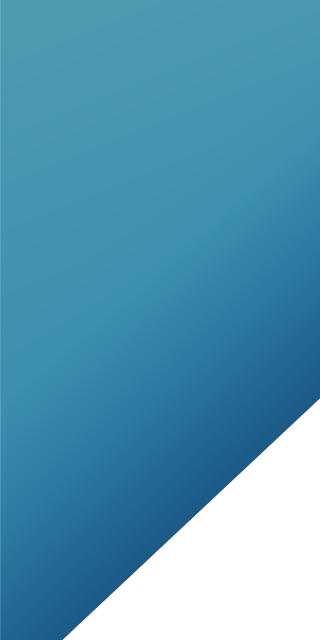
This background is drawn by a WebGL 1 fragment shader. Its source:

```glsl
precision highp float;
// A blue-teal diagonal gradient above a white corner at the lower right.
// Height above the slanted edge drives the dark ramp; a flatter second
// ramp lightens the upper left, and the edge is smoothed by one pixel.

uniform vec2 u_resolution;

// Linear blend position of x between a and b, limited to 0..1
float ramp(float a, float b, float x) {
  return clamp((x - a) / (b - a), 0.0, 1.0);
}

void main() {
  // Canvas units: x spans 0..1, y spans 0..2
  vec2 p = gl_FragCoord.xy / u_resolution * vec2(1.0, 2.0);
  float pixel = 1.0 / u_resolution.x;

  // Vertical height above the edge of the white corner
  float height = p.y - 0.938 * (p.x - 0.195);

  // Deep blue to teal, with bands that flatten slightly away from the edge
  float depth = height + 0.08 * (p.x - 0.5) * ramp(0.2, 0.9, height);
  vec3 color = mix(vec3(0.11, 0.35, 0.53), vec3(0.13, 0.41, 0.58), ramp(0.0, 0.22, depth));
  color = mix(color, vec3(0.18, 0.485, 0.64), ramp(0.22, 0.52, depth));
  color = mix(color, vec3(0.238, 0.562, 0.685), ramp(0.52, 0.88, depth));

  // Pale grey-teal light toward the upper left
  float light = ramp(0.7, 1.9, p.y - 0.4 * p.x) * ramp(0.7, 1.1, depth);
  color = mix(color, vec3(0.302, 0.602, 0.692), light);

  // Faint bright hairline on the left border
  color = mix(color, vec3(1.0), 0.15 * (1.0 - smoothstep(0.001, 0.004, p.x)));

  // White corner, using perpendicular distance for smoothing
  float edge = height / length(vec2(0.938, 1.0));
  color = mix(vec3(1.0), color, smoothstep(-0.6 * pixel, 0.6 * pixel, edge));

  gl_FragColor = vec4(color, 1.0);
}
```
